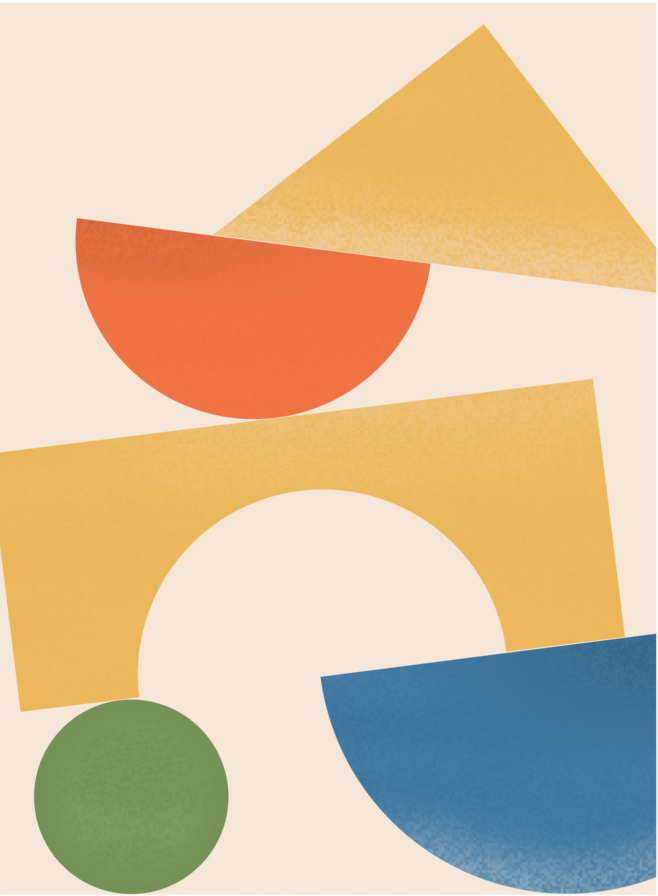
A Shadertoy shader for this background:

```glsl
const vec3 CREAM = vec3(0.960, 0.906, 0.845);
const vec3 PALE = vec3(0.935, 0.785, 0.555);
const vec3 OCHRE = vec3(0.922, 0.718, 0.355);
const vec3 ORANGE = vec3(0.933, 0.450, 0.262);
const vec3 BLUE = vec3(0.250, 0.472, 0.632);
const vec3 GREEN = vec3(0.472, 0.590, 0.358);

float hash(vec2 cell) {
    vec3 q = fract(cell.xyx * 0.1031);
    q += dot(q, q.yzx + 33.33);
    return fract((q.x + q.y) * q.z);
}

float noise(vec2 p) {
    vec2 i = floor(p), f = fract(p);
    f = f * f * (3.0 - 2.0 * f);
    return mix(mix(hash(i), hash(i + vec2(1, 0)), f.x),
               mix(hash(i + vec2(0, 1)), hash(i + vec2(1, 1)), f.x), f.y);
}

// Fine speckle over broad horizontal brush streaks, roughly -1 to 1
float grain(vec2 p) {
    float speckle = noise(p * 330.0) - 0.5;
    float streak = noise(p * vec2(7.0, 26.0)) - 0.5;
    return speckle + 0.7 * streak;
}

// Moves a point into a frame centred at c and turned by angle
vec2 toLocal(vec2 p, vec2 c, float angle) {
    float co = cos(angle), si = sin(angle);
    p -= c;
    return vec2(co * p.x + si * p.y, co * p.y - si * p.x);
}

// Signed distances, negative inside
float halfPlane(vec2 p, vec2 a, vec2 b) {
    vec2 e = normalize(b - a);
    return dot(p - a, vec2(e.y, -e.x));
}

float disc(vec2 p, float r) {
    return length(p) - r;
}

float bowl(vec2 p, float r) {
    return max(disc(p, r), p.y);
}

float box(vec2 p, vec2 halfSize) {
    vec2 q = abs(p) - halfSize;
    return length(max(q, 0.0)) + min(max(q.x, q.y), 0.0);
}

vec3 paint(vec3 base, vec3 ink, float d, float soft) {
    return mix(base, ink, 1.0 - smoothstep(-soft, soft, d));
}

// Tints a colour with a speckled fade
vec3 dust(vec3 ink, vec3 tint, float amount, float g) {
    return mix(ink, tint, clamp(amount * (1.0 + 1.1 * g), 0.0, 1.0));
}

void mainImage(out vec4 fragColor, in vec2 fragCoord) {
    vec2 p = fragCoord / iResolution.y;
    float aspect = iResolution.x / iResolution.y;
    float soft = 0.9 / iResolution.y;
    float g = grain(p);
    vec3 col = CREAM + 0.006 * (noise(p * 40.0) - 0.5);

    // Triangle, paler along its base
    vec2 left = vec2(0.238, 0.738), right = vec2(0.7755, 0.6677);
    vec2 apex = vec2(0.540, 0.973);
    float base = halfPlane(p, left, right);
    float tri = max(base, max(halfPlane(p, right, apex), halfPlane(p, apex, left)));
    float fade = 1.0 - smoothstep(0.0, 0.105, -base);
    vec3 ink = dust(OCHRE + 0.012 * g, PALE, 0.85 * fade, g);
    col = paint(col, ink, tri, soft);

    // Arch, paler along its top
    vec2 q = toLocal(p, vec2(0.3424, 0.3913), 0.1234);
    vec2 archHalf = vec2(0.3398, 0.1451);
    float arch = max(box(q, archHalf), -disc(q + vec2(0.0, archHalf.y), 0.2064));
    fade = smoothstep(0.02, archHalf.y, q.y) * smoothstep(-0.3, 0.0, q.x);
    ink = dust(OCHRE + 0.012 * g, PALE, 0.38 * fade, g);
    col = paint(col, ink, arch, soft);

    // Orange bowl, deeper under its rim
    q = toLocal(p, vec2(0.2832, 0.7311), -0.128);
    fade = smoothstep(-0.10, 0.0, q.y) * smoothstep(0.2, -0.2, q.x);
    ink = dust(ORANGE + 0.012 * g, ORANGE * 0.88, 0.7 * fade, g);
    col = paint(col, ink, bowl(q, 0.1989), soft);

    // Blue bowl, deeper at the upper right and dusted along its curve
    q = toLocal(p, vec2(0.6328, 0.2799), 0.1277);
    float blueBowl = bowl(q, 0.2773);
    fade = smoothstep(-0.16, 0.0, q.y) * smoothstep(-0.2, 0.12, q.x);
    ink = dust(BLUE + 0.025 * g, BLUE * 0.86, 0.8 * fade, g);
    fade = smoothstep(-0.075, 0.0, disc(q, 0.2773)) * smoothstep(-0.12, -0.25, q.y);
    ink = dust(ink, vec3(0.52, 0.65, 0.73), 0.65 * fade, g);
    col = paint(col, ink, blueBowl, soft);

    // Green ball, slightly deeper at its rim
    float ball = disc(p - vec2(0.1465, 0.1107), 0.1085);
    fade = smoothstep(-0.05, 0.0, ball);
    ink = dust(GREEN + 0.035 * g, GREEN * 0.93, 0.5 * fade, g);
    col = paint(col, ink, ball, soft);

    // White margin at the top, right and bottom
    float margin = max(max(p.y - 0.997, p.x - aspect + 0.002), 0.0015 - p.y);
    col = paint(vec3(0.99), col, margin, soft);

    fragColor = vec4(col, 1.0);
}
```
